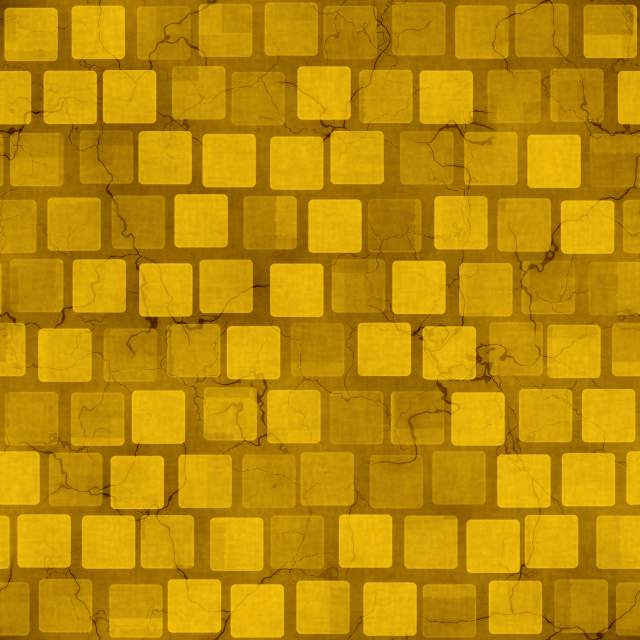
Write a three.js fragment shader that draws this pattern.

```glsl
// Ten staggered rows of ten rounded golden tiles on a stained ochre ground.
// One tone value is built from jittered boxes, worn rectangular patches,
// wrapping value noise and warped Voronoi cracks, then mapped to gold.
varying vec2 vUv;

float hash(vec2 p) {
  vec3 q = fract(p.xyx * 0.1031);
  q += dot(q, q.yzx + 33.33);
  return fract((q.x + q.y) * q.z);
}

vec2 hash2(vec2 p) {
  return vec2(hash(p), hash(p + 71.7));
}

// Value noise that wraps after one canvas, with count cells on each axis
float noise(vec2 uv, vec2 count) {
  vec2 p = uv * count, i = floor(p), f = fract(p);
  f *= f * (3.0 - 2.0 * f);
  vec2 a = mod(i, count), b = mod(i + 1.0, count);
  return mix(mix(hash(a), hash(vec2(b.x, a.y)), f.x),
             mix(hash(vec2(a.x, b.y)), hash(b), f.x), f.y);
}

float clouds(vec2 uv, float count) {
  float sum = 0.0, gain = 0.5;
  for (int i = 0; i < 5; i++) {
    sum += gain * noise(uv, vec2(count));
    count *= 2.0;
    gain *= 0.5;
  }
  return sum / 0.97;
}

// Distance, in canvas units, to the nearest edge of a warped Voronoi net
float crackDistance(vec2 uv, float count) {
  vec2 warp = vec2(clouds(uv + 0.31, count * 2.0), clouds(uv + 0.67, count * 2.0)) - 0.5;
  vec2 p = uv * count + 0.9 * warp, base = floor(p);
  vec2 near = vec2(8.0), next = vec2(9.0);
  for (int y = -1; y <= 1; y++) {
    for (int x = -1; x <= 1; x++) {
      vec2 site = base + vec2(x, y);
      vec2 d = site + hash2(mod(site, count) + count * 3.0) - p;
      if (dot(d, d) < dot(near, near)) {
        next = near;
        near = d;
      } else if (dot(d, d) < dot(next, next)) {
        next = d;
      }
    }
  }
  return dot(0.5 * (near + next), normalize(next - near)) / count;
}

float roundedBox(vec2 p, float halfSize, float radius) {
  vec2 d = abs(p) - halfSize + radius;
  return length(max(d, 0.0)) + min(max(d.x, d.y), 0.0) - radius;
}

void main() {
  // Stained ground and woven grain
  float stain = clouds(vUv, 5.0);
  float grain = noise(vUv, vec2(50.0, 230.0)) + noise(vUv + 0.4, vec2(230.0, 50.0))
              + noise(vUv, vec2(256.0)) - 1.5;
  float ground = 0.26 + 0.75 * (stain - 0.5);

  // Staggered cells, each holding one slightly displaced tile
  float row = floor(vUv.y * 10.0);
  float shift = 0.5 * mod(row, 2.0) + 0.09 + 0.09 * sin(1.2566 * row);
  vec2 grid = vec2(vUv.x * 10.0 - shift + 0.5, vUv.y * 10.0);
  vec2 cell = vec2(mod(floor(grid.x), 10.0), row);
  vec2 local = fract(grid) - 0.5 - (hash2(cell + 13.0) - 0.5) * vec2(0.14, 0.1);
  float edge = roundedBox(local, 0.417, 0.075);
  float tile = 1.0 - smoothstep(-0.012, 0.012, edge);
  float rim = tile * smoothstep(-0.045, -0.01, edge);

  // Paint cover differs per tile; the paler ones lose rectangular patches
  float age = hash(cell + 41.0);
  float cover = mix(0.38, 1.0, smoothstep(0.0, 0.8, age));
  float wear = 0.5 * (1.0 - smoothstep(0.5, 0.8, age));
  vec2 rough = local + 0.02 * grain;
  for (int i = 0; i < 3; i++) {
    vec2 seed = cell + 17.0 * float(i) + 100.0;
    vec2 cut = (hash2(seed) - 0.5) * 1.1;
    vec2 side = sign(hash2(seed + 7.0) - 0.5);
    vec2 inside = smoothstep(-0.015, 0.015, (rough - cut) * side);
    cover *= 1.0 - wear * hash(seed + 3.0) * inside.x * inside.y;
  }
  cover *= 0.85 + 0.3 * clouds(vUv + 0.53, 10.0);
  float tone = mix(ground, 0.97 + 0.25 * (stain - 0.5), tile * cover);
  tone += 0.07 * rim + 0.09 * grain;

  // Main cracks with a soft dark halo, and finer hairlines, both fading in places
  float mainCrack = crackDistance(vUv, 4.0);
  float hairline = crackDistance(vUv + 0.23, 9.0);
  float mainFade = smoothstep(0.35, 0.65, noise(vUv + 0.17, vec2(9.0)));
  float hairFade = smoothstep(0.4, 0.75, noise(vUv + 0.71, vec2(12.0)));
  float exposed = 1.0 - 0.6 * tile * cover;
  tone -= 0.5 * exposed * mainFade * (1.0 - smoothstep(0.0005, 0.0027, mainCrack));
  tone -= 0.16 * exposed * mainFade * exp(-mainCrack * 110.0);
  tone -= 0.36 * exposed * hairFade * (1.0 - smoothstep(0.0002, 0.002, hairline));

  // Brown to gold
  vec3 color = mix(vec3(0.47, 0.30, 0.0), vec3(0.89, 0.69, 0.03), tone);
  gl_FragColor = vec4(clamp(color, 0.0, 1.0), 1.0);
}
```
